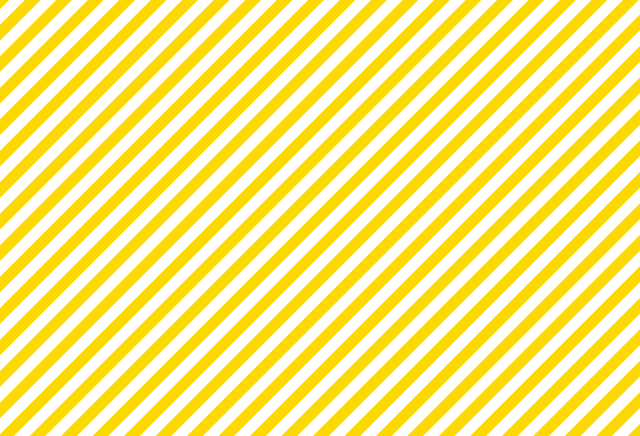
Give the GLSL for this pattern, as a WebGL 2 fragment shader.

```glsl
#version 300 es
precision highp float;
// Even diagonal stripes, yellow on white, rising to the right at 45 degrees.
// A sawtooth across the diagonal gives the distance to each stripe's centre line,
// which is thresholded at half the stripe width with a smoothed edge.

uniform vec2 u_resolution;
out vec4 fragColor;

// Signed distance to the nearest stripe edge, in periods; positive inside.
float stripeDistance(float phase) {
    float fromCentre = abs(fract(phase + 0.5) - 0.5);
    return 0.25 - fromCentre;
}

void main() {
    const vec3 white = vec3(1.0);
    const vec3 yellow = vec3(0.99, 0.85, 0.01);

    // Canvas heights; the diagonal coordinate is zero at the upper left corner.
    vec2 p = gl_FragCoord.xy / u_resolution.y;
    float diagonal = p.x + 1.0 - p.y;

    // 13.85 stripes fit the height, about 20.4 the width.
    float stripesPerHeight = 13.85;
    float phase = diagonal * stripesPerHeight - 0.04;

    // Blend over one pixel measured across the stripe.
    float edge = 1.414 * stripesPerHeight / u_resolution.y;
    float coverage = clamp(0.5 + stripeDistance(phase) / edge, 0.0, 1.0);

    fragColor = vec4(mix(white, yellow, coverage), 1.0);
}
```
